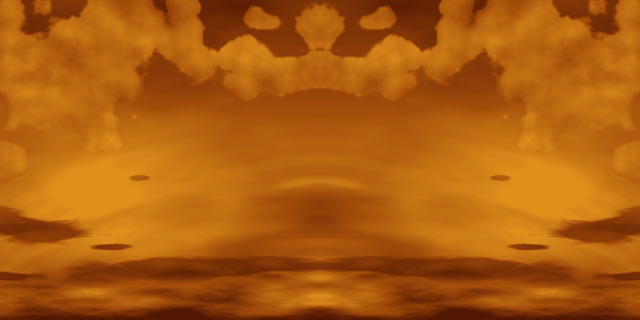
A WebGL 1 fragment shader for this background:

```glsl
precision highp float;
// Mirrored amber sunset sky: puffy clouds above, a soft glow, dark streaks low down.
uniform vec2 u_resolution;

const vec3 UMBER = vec3(0.32, 0.09, 0.01);
const vec3 RUST  = vec3(0.64, 0.30, 0.04);
const vec3 AMBER = vec3(0.87, 0.56, 0.11);

float hash(vec2 p) {
  p = fract(p * vec2(0.1031, 0.1137));
  p += dot(p, p.yx + 33.33);
  return fract((p.x + p.y) * p.x * 7.31);
}

float noise(vec2 p) {
  vec2 i = floor(p), f = fract(p);
  f = f * f * (3.0 - 2.0 * f);
  return mix(mix(hash(i), hash(i + vec2(1.0, 0.0)), f.x),
             mix(hash(i + vec2(0.0, 1.0)), hash(i + vec2(1.0)), f.x), f.y);
}

float fbm(vec2 p) {
  float sum = 0.0, amp = 0.5;
  for (int i = 0; i < 6; i++) {
    sum += amp * noise(p);
    p = mat2(1.6, 1.2, -1.2, 1.6) * p + 7.3;
    amp *= 0.5;
  }
  return sum;
}

// Layered noise stretched along x, for flat distant clouds
float streaks(vec2 p) {
  float sum = 0.0, amp = 0.5;
  for (int i = 0; i < 5; i++) {
    sum += amp * noise(p);
    p = p * 2.03 + 11.7;
    amp *= 0.5;
  }
  return sum;
}

// One at the centre, zero on the ellipse, negative outside
float blob(vec2 p, vec2 centre, vec2 radius) {
  return 1.0 - length((p - centre) / radius);
}

float glow(vec2 p, vec2 centre, vec2 radius) {
  vec2 d = (p - centre) / radius;
  return exp(-dot(d, d));
}

// Where the puffy clouds gather
float cloudMass(vec2 p) {
  float d = blob(p, vec2(0.86, 0.80), vec2(0.29, 0.18));
  d = max(d, blob(p, vec2(0.63, 0.94), vec2(0.14, 0.12)));
  d = max(d, blob(p, vec2(0.41, 0.84), vec2(0.09, 0.12)));
  d = max(d, blob(p, vec2(0.42, 0.98), vec2(0.06, 0.04)));
  d = max(d, blob(p, vec2(0.72, 0.60), vec2(0.10, 0.07)) - 0.1);
  d = max(d, blob(p, vec2(0.99, 0.50), vec2(0.08, 0.05)));
  d = max(d, blob(p, vec2(0.00, 0.91), vec2(0.11, 0.06)));
  d = max(d, blob(p, vec2(0.16, 0.93), vec2(0.07, 0.04)));
  d = max(d, blob(p, vec2(0.23, 0.83), vec2(0.09, 0.07)));
  float arch = 0.785 - 0.15 * p.x;
  return max(d, blob(p, vec2(0.0, arch), vec2(0.36, 0.055)));
}

// Broad light and dark areas of the open sky
float skyTone(vec2 p) {
  float t = mix(0.57, 0.20, smoothstep(0.58, 0.93, p.y));
  t += 0.33 * glow(p, vec2(0.56, 0.43), vec2(0.28, 0.15));
  t += 0.25 * glow(p, vec2(0.85, 0.33), vec2(0.30, 0.17));
  t += 0.17 * glow(p, vec2(0.62, 0.25), vec2(0.30, 0.08));
  t -= 0.30 * glow(p, vec2(0.0, 0.35), vec2(0.23, 0.075));
  t -= 0.14 * glow(p, vec2(0.0, 0.22), vec2(0.40, 0.10));
  return t;
}

void main() {
  vec2 uv = gl_FragCoord.xy / u_resolution;
  vec2 p = vec2(abs(uv.x * 2.0 - 1.0), uv.y);
  float low = 1.0 - smoothstep(0.30, 0.62, p.y);

  // Open sky with arching wisps
  float tone = skyTone(p);
  float bend = p.y + 0.22 * p.x * p.x;
  float wisp = streaks(vec2(p.x * 4.0 + 2.0, bend * 17.0)) - 0.48;
  float haze = fbm(p * vec2(4.0, 7.0) + 21.0) - 0.48;
  tone += wisp * mix(0.12, 0.50, low) + haze * 0.30;
  float rim = p.y - 0.44 + 0.9 * p.x * p.x + 0.03 * wisp;
  tone += 0.20 * exp(-rim * rim * 9000.0) * (1.0 - smoothstep(0.06, 0.17, p.x));

  // Puffy clouds, shaded by the slope of their noise
  vec2 q = p * 9.0 + 3.0;
  float puff = fbm(q);
  float density = cloudMass(p) + 2.1 * (puff - 0.46);
  float cover = smoothstep(0.0, 0.24, density) * smoothstep(0.40, 0.50, p.y);
  float relief = puff - fbm(q + vec2(-0.25, 0.35));
  float body = 0.73 + 0.65 * relief + 0.5 * haze - 0.12 * smoothstep(0.85, 1.0, p.y);
  tone = mix(tone, body, cover * 0.92);

  // Dark cloud banks near the horizon
  float ragged = streaks(vec2(p.x * 7.0 + 5.0, p.y * 34.0)) - 0.48;
  float ridge = 0.165 - 0.05 * p.x * p.x;
  float bank = blob(p, vec2(0.38, ridge), vec2(0.62, 0.042));
  bank = max(bank, blob(p, vec2(1.0, 0.135), vec2(0.22, 0.025)));
  float slope = 0.205 + 0.09 * p.x;
  bank = max(bank, blob(p, vec2(0.95, slope), vec2(0.26, 0.046)));
  bank = max(bank, blob(p, vec2(0.66, 0.228), vec2(0.07, 0.012)));
  bank = max(bank, blob(p, vec2(0.56, 0.445), vec2(0.04, 0.012)) - 0.25);
  float shade = smoothstep(-0.05, 0.40, bank + 1.5 * ragged);
  tone = mix(tone, 0.20 + 0.45 * ragged, shade * 0.88 * low);

  // Streaked horizon strip with bright gaps
  float strip = 1.0 - smoothstep(0.09, 0.14, p.y);
  float gaps = glow(p, vec2(0.0, 0.075), vec2(0.16, 0.045));
  gaps += 0.65 * glow(p, vec2(0.72, 0.07), vec2(0.24, 0.035));
  tone = mix(tone, 0.37 + 0.42 * gaps + 1.1 * ragged, strip * 0.85);
  tone += 0.30 * glow(p, vec2(0.0, 0.13), vec2(0.06, 0.014));
  tone -= 0.32 * (1.0 - smoothstep(0.0, 0.05, p.y));

  // Tone ramp from umber through rust to amber
  tone = clamp(tone, 0.0, 1.0);
  vec3 colour = mix(UMBER, RUST, smoothstep(0.0, 0.5, tone) * 0.5 + min(tone, 0.5));
  colour = mix(colour, AMBER, max(tone * 2.0 - 1.0, 0.0));
  gl_FragColor = vec4(colour, 1.0);
}
```
